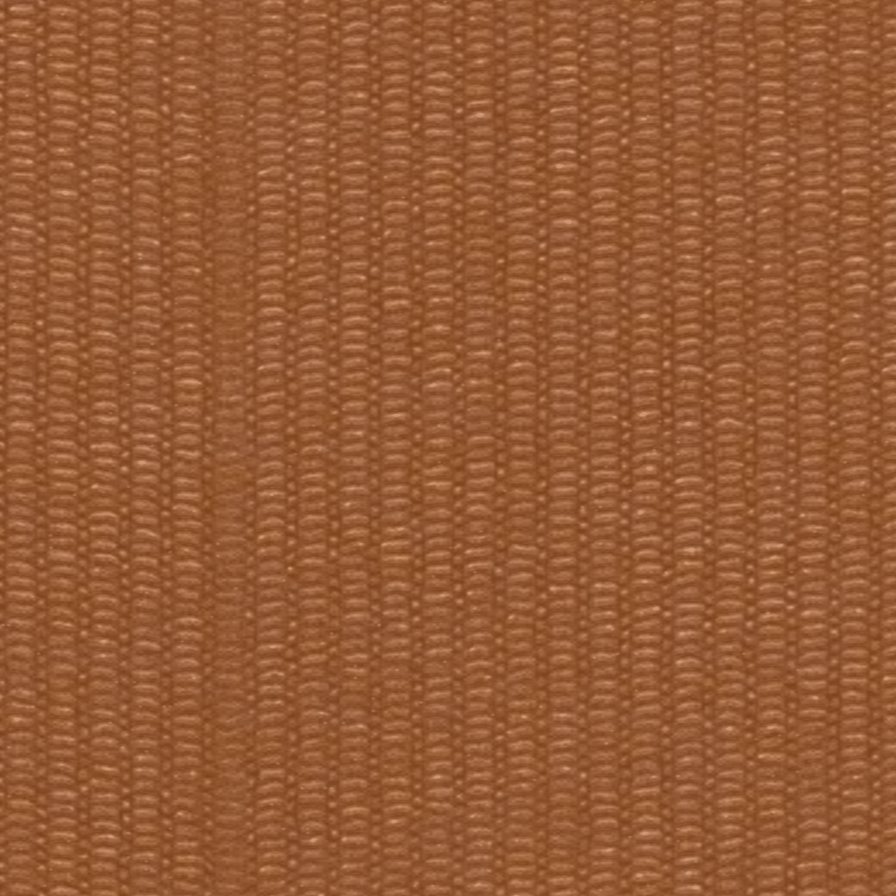
This texture is drawn by a Shadertoy shader. Its source:

```glsl
// Woven tan cloth: ribs of tapered, arched stitches alternate with narrow
// columns of beads set half a row off; a soft vertical seam crosses the left.
// Thin lit crests and shadows give a tone, broken up by fine grain and wear.

#define COLUMNS 21.5      // rib and bead pairs across
#define ROWS 64.0         // stitches up the canvas
#define SEAM_X 0.256      // centre of the seam
#define SEAM_WIDTH 0.021  // half width of the seam
#define SLOPE 4.0         // rows climbed per canvas width away from the seam
#define ARCH 0.7          // bend of each stitch
#define RELIEF 1.15       // contrast of the weave
#define GRAIN 0.50        // strength of fine grain
#define SHADE vec3(0.517, 0.286, 0.138)
#define SHINE vec3(0.765, 0.535, 0.388)

float hash(vec2 p) {
    return fract(sin(dot(p, vec2(127.1, 311.7))) * 43758.5453);
}

float noise(vec2 p) {
    vec2 cell = floor(p), f = fract(p);
    f = f * f * (3.0 - 2.0 * f);
    return mix(mix(hash(cell), hash(cell + vec2(1, 0)), f.x),
               mix(hash(cell + vec2(0, 1)), hash(cell + vec2(1, 1)), f.x), f.y);
}

// Bright ridge with a soft Gaussian falloff
float ridge(float offset, float width) {
    return exp(-offset * offset / (width * width));
}

// One wide stitch per cell: soft body, thin lit crest, thin shadow below
float ribTone(float across, float row, float column) {
    float v = row + ARCH * across * across;
    float id = floor(v), up = fract(v) - 0.5;
    float random = hash(vec2(column, id));
    float tilt = 0.25 * (hash(vec2(id + 31.0, column)) - 0.5);
    float x = (across - 0.08 * (random - 0.5)) / mix(0.34, 0.42, random);
    float lean = up - tilt * across;
    float y = lean / 0.46;
    float body = 1.0 - smoothstep(0.1, 1.0, abs(x * x * x) + y * y);
    float ends = 1.0 - smoothstep(0.25, 1.0, abs(x));
    float crest = ridge(lean - 0.10, 0.13) * ends;
    float shadow = ridge(abs(lean - 0.05) - 0.42, 0.11) * ends;
    float glintX = across - 0.6 * (hash(vec2(id, column + 40.0)) - 0.5);
    float glint = ridge(glintX, 0.07) * ridge(lean - 0.10, 0.13);
    return body * mix(0.16, 0.22, random) + crest * mix(0.12, 0.44, random)
         - shadow * 0.12
         + glint * 0.7 * smoothstep(0.70, 1.0, hash(vec2(id + 9.0, column)));
}

// Beads between the ribs, with dark gaps above and below
float beadTone(float across, float row, float column) {
    float v = row + 0.5;
    float up = fract(v) - 0.5;
    float random = hash(vec2(column + 60.0, floor(v)));
    float d = length(vec2(across / 0.17, up / 0.45));
    float glow = ridge(across, 0.075) * ridge(up - 0.06, 0.16);
    float gap = ridge(across, 0.12) * ridge(abs(up) - 0.5, 0.17);
    return (1.0 - smoothstep(0.2, 1.0, d)) * 0.14
         + glow * mix(0.12, 0.60, random * random) - 0.20 * gap;
}

void mainImage(out vec4 fragColor, in vec2 fragCoord) {
    vec2 uv = fragCoord / iResolution.xy;

    // Weave coordinates; rows meet in a shallow chevron at the seam
    float x = uv.x * COLUMNS + 0.10 * (noise(uv * vec2(30.0, 60.0)) - 0.5);
    float row = uv.y * ROWS - SLOPE * abs(uv.x - SEAM_X)
              + 0.3 * (noise(uv * vec2(9.0, 5.0)) - 0.5)
              + 0.22 * (noise(uv * vec2(75.0, 64.0) + 11.0) - 0.5);
    float column = floor(x);
    float across = x - column - 0.5;
    float beadColumn = floor(x + 0.5);
    float beadAcross = x - beadColumn;

    // Ribs, beads and the broken grooves between them
    float weave = ribTone(across, row, column) + beadTone(beadAcross, row, beadColumn);
    float groove = ridge(abs(across) - 0.37, 0.05);
    weave -= 0.12 * groove * noise(vec2(column * 7.0, row * 0.8));

    // Patches where the weave is pressed flatter, more so near the bottom
    float relief = RELIEF * mix(0.86, 1.14, noise(uv * vec2(8.0, 11.0) + 20.0));
    relief *= mix(0.90, 1.05, smoothstep(0.0, 0.6, uv.y));
    float tone = 0.195 + weave * relief;

    // Seam: a flatter strip with faint rows and a darker left edge
    float seamOffset = (uv.x - SEAM_X) / SEAM_WIDTH;
    float seam = exp(-pow(abs(seamOffset), 4.0));
    float seamRow = ridge(fract(row) - 0.6, 0.2) - 0.35;
    float seamTone = 0.27 + 0.30 * seamRow * noise(vec2(uv.x * 60.0, row));
    tone = mix(tone, seamTone, 0.60 * seam);
    tone -= 0.05 * ridge(seamOffset + 0.8, 0.4);

    // Grain at thread scale, then broad shading
    float grain = 0.65 * noise(uv * vec2(260.0, 360.0))
                + 0.35 * noise(uv * vec2(140.0, 220.0) + 50.0);
    tone += GRAIN * (grain - 0.5) * mix(0.6, 1.2, clamp(2.0 * tone, 0.0, 1.0));
    tone += 0.03 * (noise(uv * 3.5 + 8.0) - 0.5);

    // Sparse bright specks on worn fibres
    vec2 speck = uv * vec2(150.0, 220.0);
    float spark = step(0.992, hash(floor(speck) + 5.0));
    tone += 0.40 * spark * (1.0 - smoothstep(0.1, 0.5, length(fract(speck) - 0.5)));

    vec3 color = mix(SHADE, SHINE, clamp(tone, -0.08, 1.2));
    color.b -= 0.03 * (noise(uv * 30.0 + 70.0) - 0.5);
    fragColor = vec4(color, 1.0);
}
```
